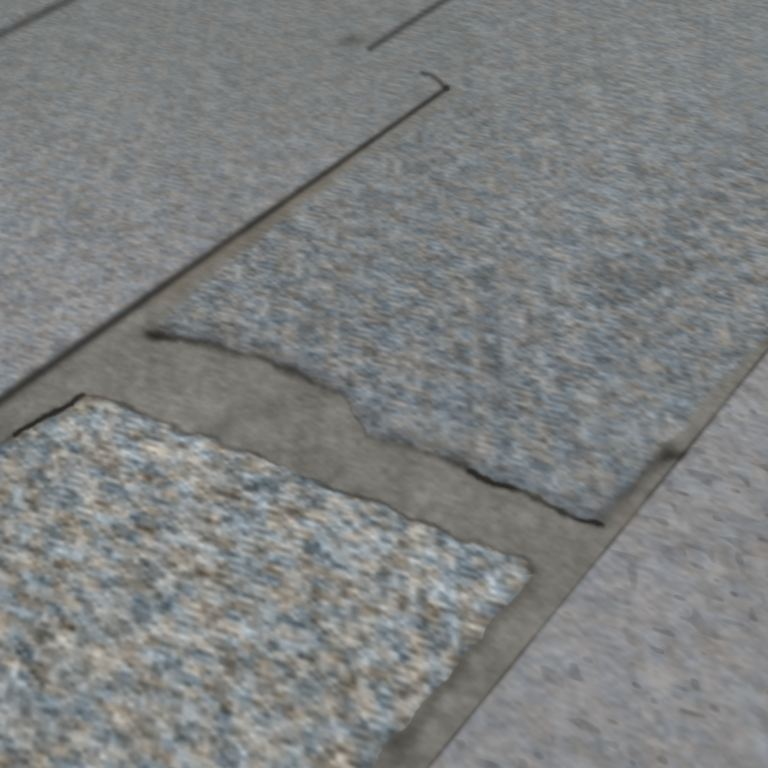
Reproduce this texture procedurally as a three.js fragment shader.

```glsl
// Worn granite paving seen at a slant: four slabs parted by dusty mortar joints.
// Slabs are half-planes with wobbling edges, filled with perspective-squeezed
// noise grain, then darkened by cracks, joint shadows and soft stains.

varying vec2 vUv;

float hash(vec2 p) {
  return fract(sin(dot(p, vec2(127.1, 311.7))) * 43758.545);
}

float noise(vec2 p) {
  vec2 i = floor(p), f = fract(p);
  f = f * f * (3.0 - 2.0 * f);
  return mix(mix(hash(i), hash(i + vec2(1, 0)), f.x),
             mix(hash(i + vec2(0, 1)), hash(i + vec2(1, 1)), f.x), f.y);
}

float fbm(vec2 p) {
  float sum = 0.0, amp = 0.5;
  for (int i = 0; i < 4; i++) {
    sum += amp * noise(p);
    p = mat2(1.6, 1.2, -1.2, 1.6) * p + 7.3;
    amp *= 0.5;
  }
  return sum / 0.94;
}

// Signed distance to y = base + slope * x, positive above
float line(vec2 p, float base, float slope) {
  return (p.y - base - slope * p.x) / sqrt(1.0 + slope * slope);
}

float segment(vec2 p, vec2 a, vec2 b) {
  vec2 ab = b - a;
  return length(p - a - ab * clamp(dot(p - a, ab) / dot(ab, ab), 0.0, 1.0));
}

float smoothMax(float a, float b, float k) {
  float h = max(k - abs(a - b), 0.0) / k;
  return max(a, b) + h * h * k * 0.25;
}

float cover(float d) { return 1.0 - smoothstep(-0.002, 0.002, d); }
float glow(float d, float width) { return exp(-d * d / (width * width)); }

float blob(vec2 p, vec2 center, vec2 size) {
  vec2 d = (p - center) / size;
  return exp(-dot(d, d));
}

float rise(float x, float x0, float x1, float dy) {
  return dy * clamp((x - x0) / (x1 - x0), 0.0, 1.0);
}

// Broken lower edge of the upper slab
float brokenEdge(float x) {
  return 0.564 + rise(x, 0.189, 0.28, -0.013) + rise(x, 0.28, 0.378, -0.033)
    + rise(x, 0.378, 0.456, -0.039) + rise(x, 0.456, 0.475, -0.045)
    + rise(x, 0.475, 0.56, -0.026) + rise(x, 0.56, 0.781, -0.092);
}

// Grain coordinates, finer and flatter with distance, streaks falling rightward
vec2 grainSpace(vec2 p) {
  float w = 2.2 - p.y;
  vec2 q = vec2(0.36 * (p.x - 0.5), 1.0) / w * 430.0;
  return q + vec2(0.0, 0.42 * q.x);
}

vec3 granite(vec3 base, float grain, float tint, float contrast) {
  return base + contrast * (grain + 0.22 * tint * vec3(-1.0, 0.0, 1.0));
}

void main() {
  vec2 p = vUv;
  vec2 q = grainSpace(p);
  float grain = 0.6 * noise(q) + 0.45 * noise(q * 0.53 + 9.0) + 0.4 * noise(q * 1.7 + 4.0) - 0.725;
  float tint = noise(q * 0.6 + 57.0) - 0.5;
  float patches = fbm(p * 7.0) - 0.5;
  float rough = fbm(p * 34.0) - 0.5;
  vec2 e = p + 0.016 * vec2(rough, fbm(p * 30.0 + 40.0) - 0.5);

  // Slab distances, negative inside
  float seam = line(p + 0.003 * rough, 0.479, 0.697);
  float rightSlab = line(p + 0.006 * rough, -0.686, 1.23);
  float lowTop = line(e, 0.533, -0.388);
  float lowLeft = line(e, 0.422, 0.6);
  float lowRight = -line(e, -0.578, 1.2);
  float lowSlab = smoothMax(smoothMax(lowTop, lowLeft, 0.02), lowRight, 0.025);
  float broken = 0.9 * (brokenEdge(e.x) - e.y);
  float upRight = -line(e, -0.582, 1.15);
  float upLeft = min(line(e, 0.403, 0.85), 0.5 - p.x);
  float upSlab = max(max(broken, upRight), upLeft);

  // Mortar, then slabs on top
  vec3 col = vec3(0.46, 0.452, 0.43) + 0.1 * patches + 0.12 * rough + 0.09 * grain;
  vec3 upper = mix(vec3(0.475, 0.495, 0.508), vec3(0.485, 0.497, 0.497), p.y);
  float farFade = 1.0 - 0.5 * smoothstep(0.55, 1.0, p.y);
  col = mix(col, granite(upper + 0.06 * patches, grain, tint, 0.24 * farFade),
            1.0 - smoothstep(-0.006, 0.004, upSlab));
  float leftMask = cover(-seam) * (1.0 - smoothstep(0.57, 0.65, p.x));
  vec3 left = mix(vec3(0.525, 0.532, 0.54), vec3(0.48, 0.49, 0.488), smoothstep(0.6, 0.95, p.y));
  col = mix(col, granite(left + 0.05 * patches, grain, tint, 0.18 * farFade), leftMask);
  vec3 low = vec3(0.53, 0.54, 0.533) + 0.06 * patches;
  col = mix(col, granite(low, grain, tint, 0.39), cover(lowSlab));
  float flecks = smoothstep(0.72, 0.92, noise(q * 0.7 + 31.0));
  vec3 right = granite(vec3(0.54, 0.542, 0.548) + 0.04 * patches, grain, tint, 0.13);
  col = mix(col, right - 0.07 * flecks, cover(rightSlab));

  // Joint shadows and cracks
  float worn = smoothstep(0.25, 0.65, fbm(p * 16.0 + 3.0));
  float seamWidth = mix(0.0075, 0.004, smoothstep(0.0, 0.58, p.x));
  float dark = 0.75 * glow(segment(p + 0.003 * rough, vec2(-0.02, 0.465), vec2(0.582, 0.885)), seamWidth);
  dark += 0.5 * glow(segment(e, vec2(0.582, 0.885), vec2(0.553, 0.905)), 0.004);
  dark += 0.5 * glow(segment(p, vec2(0.482, 0.937), vec2(0.59, 1.007)), 0.005);
  dark += 0.45 * glow(segment(p, vec2(-0.01, 0.95), vec2(0.1, 1.005)), 0.006);
  dark += 0.6 * glow(segment(e, vec2(0.02, 0.434), vec2(0.11, 0.487)), 0.004);
  dark += 0.42 * worn * glow(lowSlab, 0.004) * step(lowRight, lowTop + 0.01);
  float brokenSpan = smoothstep(0.18, 0.2, p.x) * (1.0 - smoothstep(0.775, 0.79, p.x));
  dark += brokenSpan * (0.5 * worn * glow(broken, 0.005) + 0.2 * glow(broken + 0.01, 0.013));
  dark += 0.45 * glow(segment(e, vec2(0.61, 0.385), vec2(0.785, 0.315)), 0.004);
  dark += 0.4 * glow(rightSlab, 0.0035) * (0.5 + 0.5 * worn);
  dark += 0.25 * glow(segment(e, vec2(0.69, 0.25), vec2(0.52, 0.03)), 0.013);
  dark += 0.4 * glow(segment(e, vec2(0.78, 0.325), vec2(0.87, 0.41)), 0.013);

  // Stains and chips
  dark += 0.3 * blob(e, vec2(0.505, 0.03), vec2(0.035, 0.025));
  dark += 0.5 * blob(e, vec2(0.88, 0.407), vec2(0.018, 0.009));
  dark += 0.3 * blob(e, vec2(0.205, 0.561), vec2(0.025, 0.012));
  dark += 0.2 * blob(e, vec2(0.82, 0.64), vec2(0.04, 0.017));
  dark += 0.3 * blob(e, vec2(0.633, 0.517), vec2(0.013, 0.006));
  dark += 0.3 * blob(e, vec2(0.46, 0.945), vec2(0.018, 0.009));
  col = mix(col, vec3(0.15, 0.145, 0.135), clamp(dark, 0.0, 0.92));

  // Sandy dust caught beside the joints
  float dust = 0.5 * glow(segment(e, vec2(0.2, 0.605), vec2(0.59, 0.88)), 0.009);
  dust += 0.5 * blob(e, vec2(0.58, 0.422), vec2(0.05, 0.014));
  dust += 0.6 * blob(e, vec2(0.125, 0.48), vec2(0.02, 0.008));
  dust += 0.5 * blob(e, vec2(0.82, 0.325), vec2(0.02, 0.015));
  col = mix(col, vec3(0.47, 0.44, 0.39), clamp(dust, 0.0, 1.0) * 0.7);

  gl_FragColor = vec4(clamp(col, 0.0, 1.0), 1.0);
}
```
